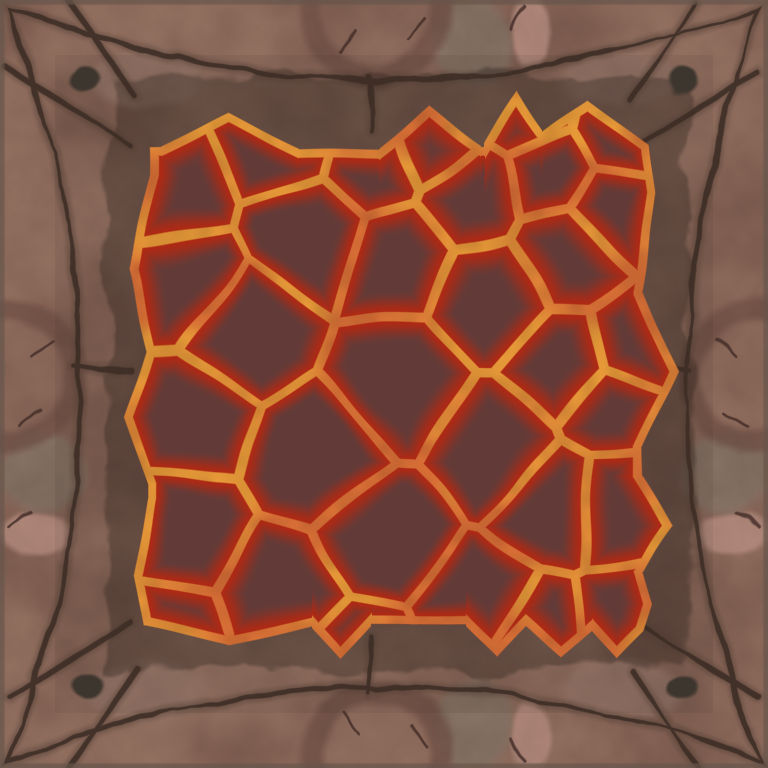
This texture is drawn by a WebGL 1 fragment shader. Its source:

```glsl
precision highp float;
// Cracked lava pool with glowing seams, sunk into a frame of worn brown stone.
uniform vec2 u_resolution;

float hash(vec2 p) {
  vec3 a = fract(vec3(p.xyx) * 0.1031);
  a += dot(a, a.yzx + 33.33);
  return fract((a.x + a.y) * a.z);
}

float noise(vec2 p) {
  vec2 i = floor(p), f = fract(p);
  f = f * f * (3.0 - 2.0 * f);
  return mix(mix(hash(i), hash(i + vec2(1.0, 0.0)), f.x),
             mix(hash(i + vec2(0.0, 1.0)), hash(i + 1.0), f.x), f.y);
}

float fbm(vec2 p) {
  float sum = 0.0, gain = 0.5;
  for (int i = 0; i < 4; i++) {
    sum += gain * noise(p);
    p = p * 2.03 + 7.1;
    gain *= 0.5;
  }
  return sum;
}

float segment(vec2 p, vec2 a, vec2 b) {
  vec2 d = b - a;
  return length(p - a - d * clamp(dot(p - a, d) / dot(d, d), 0.0, 1.0));
}

float stroke(float d, float halfWidth, float soft) {
  return 1.0 - smoothstep(halfWidth - soft, halfWidth + soft, d);
}

float blob(vec2 p, vec2 centre, vec2 radius) {
  return 1.0 - smoothstep(0.75, 1.1, length((p - centre) / radius));
}

// Slab centres run down six wavering columns.
vec2 wave(float row, vec2 base, float gap, vec2 amp, vec2 freq) {
  return base + vec2(0.0, gap * row) + amp * sin(freq * row);
}

vec2 slabCentre(int index) {
  float row = floor((float(index) + 0.5) / 6.0);
  float col = float(index) - 6.0 * row;
  if (col < 0.5) return wave(row, vec2(0.215, 0.245), 0.146, vec2(0.028, -0.016), vec2(0.8, 1.6));
  if (col < 1.5) return wave(row, vec2(0.371, 0.182), 0.143, vec2(-0.058, -0.035), vec2(3.9, 0.9));
  if (col < 2.5) return wave(row, vec2(0.488, 0.215), 0.154, vec2(0.036, -0.039), vec2(0.95, 1.25));
  if (col < 3.5) return wave(row, vec2(0.566, 0.182), 0.137, vec2(0.085, -0.078), vec2(0.6, 1.0));
  if (col < 4.5) return wave(row, vec2(0.685, 0.150), 0.128, vec2(0.058, -0.078), vec2(0.6, 0.75));
  return wave(row, vec2(0.810, 0.176), 0.122, vec2(0.016, 0.033), vec2(4.0));
}

// Distance to the nearest seam between slabs.
float seamDistance(vec2 p) {
  vec2 own = vec2(0.0);
  float nearest = 9.0, seam = 9.0;
  for (int i = 0; i < 36; i++) {
    vec2 c = slabCentre(i);
    float d = distance(p, c);
    if (d < nearest) { nearest = d; own = c; }
  }
  for (int i = 0; i < 36; i++) {
    vec2 c = slabCentre(i), d = c - own;
    if (dot(d, d) > 0.00001) seam = min(seam, dot(0.5 * (own + c) - p, normalize(d)));
  }
  return seam;
}

// Tallest peak so far: height and slope.
vec2 peak(vec2 best, float x, float centre, float width, float height) {
  float y = height * (1.0 - abs(x - centre) / width);
  return y > best.x ? vec2(y, height / width) : best;
}

float sideDistance(float offset, vec2 rim) {
  return (offset + rim.x) / sqrt(1.0 + rim.y * rim.y);
}

// Jagged pool outline, positive inside.
float poolInside(vec2 p) {
  vec2 flat0 = vec2(0.0);
  vec2 top = peak(peak(flat0, p.x, 0.30, 0.09, 0.045), p.x, 0.56, 0.065, 0.052);
  top = peak(peak(top, p.x, 0.674, 0.045, 0.07), p.x, 0.765, 0.085, 0.062);
  vec2 low = peak(peak(flat0, p.x, 0.30, 0.12, 0.028), p.x, 0.443, 0.04, 0.043);
  low = peak(peak(low, p.x, 0.645, 0.04, 0.042), p.x, 0.732, 0.05, 0.043);
  low = peak(low, p.x, 0.805, 0.04, 0.043);
  vec2 left = peak(peak(flat0, p.y, 0.35, 0.12, 0.028), p.y, 0.542, 0.09, 0.033);
  left = peak(left, p.y, 0.75, 0.10, 0.02);
  vec2 right = peak(peak(flat0, p.y, 0.25, 0.13, 0.02), p.y, 0.482, 0.10, 0.048);
  right = peak(peak(right, p.y, 0.684, 0.065, 0.04), p.y, 0.785, 0.05, 0.015);
  return min(min(sideDistance(p.y - 0.198, top), sideDistance(0.808 - p.y, low)),
             min(sideDistance(p.x - 0.20, left), sideDistance(0.83 - p.x, right)));
}

vec3 stoneFrame(vec2 p, float soft) {
  // s.x runs along the closest side, s.y is depth from it.
  vec2 q = abs(p - 0.5);
  vec2 s = q.x > q.y ? vec2(p.y, 0.5 - q.x) : vec2(p.x, 0.5 - q.y);
  float grain = fbm(p * 30.0), wobble = fbm(p * 14.0) - 0.47;
  vec2 w = s + 0.018 * wobble;
  vec3 col = mix(vec3(0.48, 0.355, 0.305), vec3(0.55, 0.42, 0.36), smoothstep(0.25, 0.7, fbm(p * 7.0)));
  col = mix(col, vec3(0.49, 0.43, 0.38), 0.75 * blob(w, vec2(0.615, 0.055), vec2(0.055, 0.06)));
  col = mix(col, vec3(0.41, 0.29, 0.25), 0.7 * stroke(abs(length(w - vec2(0.49, 0.015)) - 0.085), 0.014, 0.008));
  col = mix(col, vec3(0.65, 0.50, 0.45), blob(w, vec2(0.693, 0.045), vec2(0.028, 0.05)));
  col = mix(col, vec3(0.57, 0.45, 0.40), 0.7 * blob(q + 0.02 * wobble, vec2(0.31, 0.40), vec2(0.08, 0.04)));
  col *= 0.94 + 0.12 * grain;
  col *= s.y < 0.072 ? 1.02 : 0.96;
  // Ragged shade cast around the pool.
  vec2 box = abs(p - vec2(0.518, 0.485)) - vec2(0.38, 0.39);
  col *= 1.0 - 0.24 * stroke(max(box.x, box.y) + 0.05 * wobble, 0.0, 0.004);
  // Bowed main crack, corner splits and short nicks.
  float bow = s.x - 0.5;
  float crack = abs(w.y - 0.105 + 0.4 * bow * bow);
  crack = min(crack, segment(w, vec2(0.48, 0.10), vec2(0.482, 0.17)));
  vec2 corner = 0.5 - q + 0.022 * wobble;
  crack = min(crack, segment(corner, vec2(0.01, 0.09), vec2(0.17, 0.19)));
  crack = min(crack, segment(corner, vec2(0.09, 0.0), vec2(0.18, 0.13)));
  float lineWidth = 0.0014 + 0.003 * noise(p * 17.0);
  col = mix(col, vec3(0.31, 0.23, 0.19), 0.45 * stroke(crack, 0.007, 0.006));
  col = mix(col, vec3(0.23, 0.17, 0.14), 0.85 * stroke(crack, lineWidth, soft));
  col = mix(col, vec3(0.24, 0.21, 0.18), blob(corner, vec2(0.112, 0.105), vec2(0.022, 0.018)));
  for (int i = 0; i < 3; i++) {
    float k = float(i);
    vec2 a = vec2(0.445 + 0.09 * k + 0.04 * step(1.5, k), 0.07 - 0.016 * k);
    col = mix(col, vec3(0.27, 0.18, 0.16), 0.85 * stroke(segment(w, a, a + vec2(0.02, -0.028)), 0.0018, soft));
  }
  return mix(col, vec3(0.40, 0.33, 0.29), 0.7 * stroke(s.y, 0.006, 0.002));
}

vec3 lava(vec2 p, float edge, float soft) {
  float heat = noise(p * 9.0 + 3.0);
  float glow = 1.0 - smoothstep(0.004, 0.024 + 0.018 * heat, edge);
  vec3 col = mix(vec3(0.385, 0.23, 0.22), vec3(0.69, 0.16, 0.075), glow);
  vec3 seam = mix(vec3(0.80, 0.41, 0.20), vec3(0.86, 0.57, 0.21), smoothstep(0.3, 0.8, noise(p * 13.0)));
  seam *= 0.94 + 0.12 * noise(p * 60.0);
  return mix(col, seam, stroke(edge, 0.0052 + 0.0018 * heat, soft));
}

void main() {
  vec2 p = gl_FragCoord.xy / u_resolution;
  p.y = 1.0 - p.y; // measured down from the top edge
  float soft = max(0.0012, 0.8 / min(u_resolution.x, u_resolution.y));
  vec2 bend = vec2(noise(p * 14.0), noise(p * 14.0 + 40.0)) - 0.5;
  vec2 warped = p + 0.010 * bend;
  float inside = poolInside(p + 0.005 * bend);
  float edge = min(seamDistance(warped), abs(inside));
  vec3 col = mix(stoneFrame(p, soft), lava(p, edge, soft), smoothstep(-soft, soft, inside + 0.005));
  gl_FragColor = vec4(col, 1.0);
}
```
